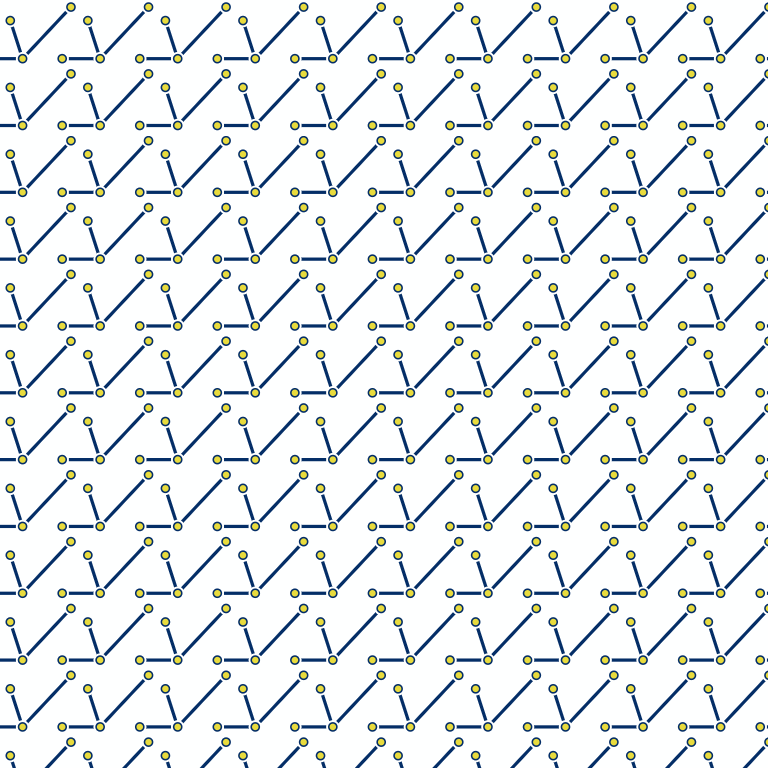
Give the GLSL for this pattern, as a Shadertoy shader.

```glsl
// A regular lattice of three-armed node diagrams on white: navy bars fan out
// from a hub, and every joint is a yellow disc with a navy rim.
// Bars are oriented boxes, discs are circles; cells overlap sideways.

#define PITCH vec2(0.10099, 0.08701)
#define FIRST_HUB vec2(0.0294, 0.9236)
#define ARM_LEFT vec2(-0.0494, 0.0)
#define ARM_UP vec2(-0.0160, 0.0496)
#define ARM_LONG vec2(0.0630, 0.0672)
#define BAR_HALF_WIDTH 0.0021
#define BAR_GAP 0.0087
#define RIM_RADIUS 0.00625
#define DISC_RADIUS 0.0042
#define PAPER vec3(0.995, 1.0, 1.0)
#define NAVY vec3(0.015, 0.18, 0.405)
#define YELLOW vec3(0.91, 0.86, 0.24)

// Square-ended bar from the hub to an arm tip, shortened at both ends
float barDistance(vec2 p, vec2 tip) {
    float len = length(tip);
    vec2 dir = tip / len;
    vec2 local = vec2(dot(p, dir) - 0.5 * len, dot(p, vec2(-dir.y, dir.x)));
    vec2 q = abs(local) - vec2(0.5 * len - BAR_GAP, BAR_HALF_WIDTH);
    return length(max(q, 0.0)) + min(max(q.x, q.y), 0.0);
}

// x: distance to the nearest bar, y: distance to the nearest joint centre
vec2 motifDistance(vec2 p) {
    float bar = min(barDistance(p, ARM_LEFT),
                    min(barDistance(p, ARM_UP), barDistance(p, ARM_LONG)));
    float joint = min(min(length(p), length(p - ARM_LEFT)),
                      min(length(p - ARM_UP), length(p - ARM_LONG)));
    return vec2(bar, joint);
}

float coverage(float dist, float pixel) {
    return clamp(0.5 - dist / pixel, 0.0, 1.0);
}

void mainImage(out vec4 fragColor, in vec2 fragCoord) {
    float pixel = 1.0 / iResolution.y;
    vec2 uv = fragCoord * pixel;

    // Hub sits mid-cell across and near the bottom of the cell
    vec2 anchor = vec2(0.5, 0.15);
    vec2 p = (fract((uv - FIRST_HUB) / PITCH + anchor) - anchor) * PITCH;

    // Include side neighbours, since the motif is wider than its cell
    vec2 nearest = vec2(1.0);
    for (int i = -1; i <= 1; i++) {
        nearest = min(nearest, motifDistance(p - vec2(float(i) * PITCH.x, 0.0)));
    }

    // Bars and rims first, then the disc fill
    float ink = min(nearest.x, nearest.y - RIM_RADIUS);
    vec3 color = mix(PAPER, NAVY, coverage(ink, pixel));
    color = mix(color, YELLOW, coverage(nearest.y - DISC_RADIUS, pixel));
    fragColor = vec4(color, 1.0);
}
```
